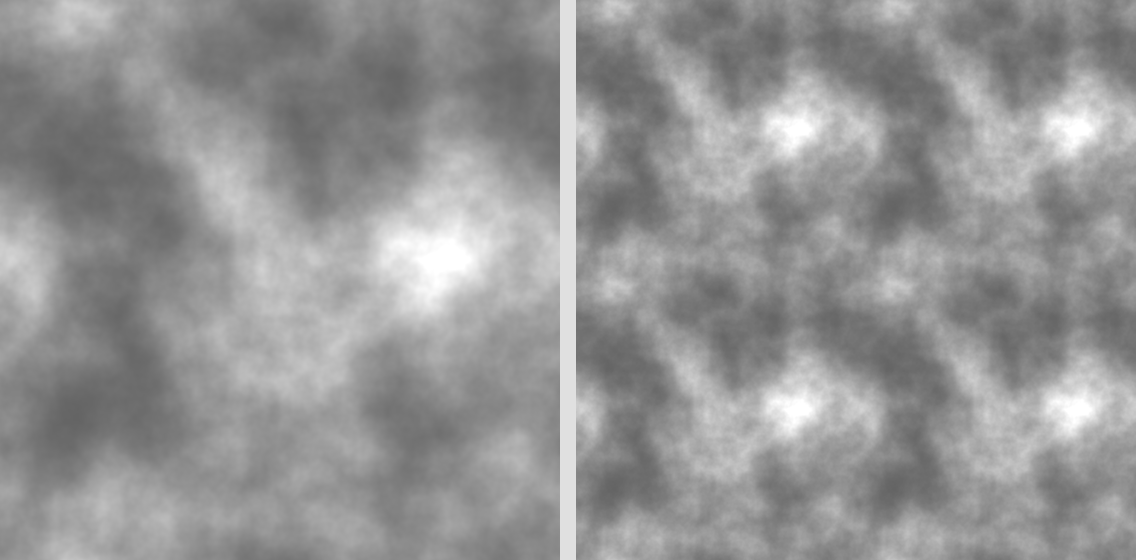
Left, the tile; right, the same tile 2 across and 2 down.
Reproduce this texture procedurally as a WebGL 2 fragment shader.

```glsl
#version 300 es
precision highp float;
// Soft grey clouds: gradient noise summed over six octaves.
// Each octave wraps on a whole number of cells, so the canvas tiles;
// a slight curve then stretches the light tones more than the dark ones.

uniform vec2 u_resolution;
out vec4 fragColor;

float hash(vec2 p) {
    return fract(sin(dot(p, vec2(127.1, 311.7))) * 43758.5453);
}

// Slope contribution of one lattice corner, wrapped at the period
float corner(vec2 cell, vec2 offset, float period, float seed) {
    float angle = 6.28319 * hash(mod(cell, period) + seed);
    return dot(vec2(cos(angle), sin(angle)), offset);
}

float gradientNoise(vec2 p, float period, float seed) {
    vec2 cell = floor(p);
    vec2 f = p - cell;
    vec2 blend = f * f * f * (f * (f * 6.0 - 15.0) + 10.0);
    vec2 e = vec2(1.0, 0.0);
    float bottom = mix(corner(cell, f, period, seed),
                       corner(cell + e.xy, f - e.xy, period, seed), blend.x);
    float top = mix(corner(cell + e.yx, f - e.yx, period, seed),
                    corner(cell + e.xx, f - e.xx, period, seed), blend.x);
    return mix(bottom, top, blend.y);
}

// Octaves double in frequency and roughly halve in strength
float clouds(vec2 uv) {
    float sum = 0.0;
    float strength = 1.0;
    float period = 3.0;
    for (int octave = 0; octave < 6; octave++) {
        sum += strength * gradientNoise(uv * period, period, 17.0 * float(octave) + 3.0);
        strength *= 0.51;
        period *= 2.0;
    }
    return sum;
}

void main() {
    vec2 uv = gl_FragCoord.xy / u_resolution;
    float density = clouds(uv);

    // Mid grey base with a gentle lift in the highlights
    float grey = 0.565 + 0.4 * density + 0.2 * density * density;
    fragColor = vec4(vec3(clamp(grey, 0.0, 1.0)), 1.0);
}
```
